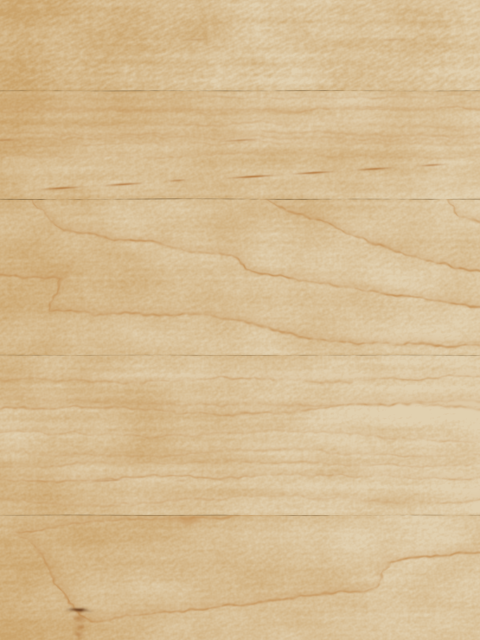
This texture is drawn by a WebGL 2 fragment shader. Its source:

```glsl
#version 300 es
precision highp float;
// Five pale maple boards stacked horizontally, with veins, flecks and a small knot.

uniform vec2 u_resolution;
out vec4 outColor;

const vec3 WOOD_DARK = vec3(0.815, 0.680, 0.478);
const vec3 WOOD_LIGHT = vec3(0.874, 0.797, 0.660);
const vec3 VEIN_COLOR = vec3(0.775, 0.575, 0.345);
const vec3 FLECK_COLOR = vec3(0.69, 0.44, 0.20);
const vec3 SEAM_COLOR = vec3(0.53, 0.43, 0.28);
const vec3 KNOT_COLOR = vec3(0.40, 0.23, 0.11);
const float SEAMS[4] = float[4](0.858, 0.689, 0.445, 0.195);
const float SEAM_STRENGTH[4] = float[4](0.65, 0.8, 0.45, 0.6);
const float BOARD_TONE[5] = float[5](0.58, 0.58, 0.62, 0.74, 0.54);
const float SEAM_WIDTH = 0.0006;
const float VEIN_WIDTH = 0.0021;
const float FLECK_WIDTH = 0.0019;
const vec3 NO_BEND = vec3(0.0, 0.0, 1.0);

float hash(vec2 p) {
    vec3 q = fract(p.xyx * 0.1031);
    q += dot(q, q.yzx + 33.33);
    return fract((q.x + q.y) * q.z);
}

float cornerSlope(vec2 cell, vec2 offset) {
    float angle = 6.2832 * hash(cell);
    return dot(vec2(cos(angle), sin(angle)), offset);
}

// Gradient noise, roughly -0.7 to 0.7
float noise(vec2 p) {
    vec2 i = floor(p), f = fract(p), e = vec2(1.0, 0.0);
    vec2 u = f * f * f * (f * (f * 6.0 - 15.0) + 10.0);
    return mix(mix(cornerSlope(i, f), cornerSlope(i + e, f - e), u.x),
               mix(cornerSlope(i + e.yx, f - e.yx), cornerSlope(i + 1.0, f - 1.0), u.x), u.y);
}

float glow(float d, float width) { return exp(-d * d / (width * width)); }

// A sloping line with two bends; each bend is (position, rise, half width)
float path(float x, float start, float slope, vec3 a, vec3 b) {
    return start + slope * x + a.y * smoothstep(a.x - a.z, a.x + a.z, x)
                             + b.y * smoothstep(b.x - b.z, b.x + b.z, x);
}

// Sharp line of uneven strength with a soft stain on its upper side
float vein(vec2 p, float start, float slope, vec3 a, vec3 b) {
    float e = 0.002;
    float y = path(p.x, start, slope, a, b);
    float rise = (path(p.x + e, start, slope, a, b) - path(p.x - e, start, slope, a, b)) / (2.0 * e);
    float d = (p.y - y) / sqrt(1.0 + rise * rise);
    float strength = 0.55 + 0.7 * noise(vec2(p.x * 13.0, start * 70.0)) + 0.5 * noise(p * 95.0);
    return max(strength, 0.12) * glow(d, VEIN_WIDTH) + 0.2 * glow(d - 0.003, d > 0.003 ? 0.009 : 0.004);
}

// Evenly spaced thin dashes of varied length
float fleckRow(vec2 p, vec2 start, vec2 spacing, int count) {
    float sum = 0.0;
    for (int i = 0; i < count; i++) {
        float r = hash(vec2(float(i) + 3.0, start.y * 91.0));
        vec2 d = p - start - spacing * float(i) - vec2(0.025 * (r - 0.5), 0.0);
        d.y -= 0.06 * d.x;
        sum += (0.5 + 0.5 * r) * glow(length(d / vec2(mix(0.008, 0.028, r), FLECK_WIDTH)), 1.0);
    }
    return min(sum, 1.0);
}

void main() {
    vec2 p = gl_FragCoord.xy / u_resolution.y;
    float pixel = 1.0 / u_resolution.y;

    // Board number from the top, and its broken seams
    int board = 0;
    float seam = 0.0, seamShade = 0.0;
    for (int i = 0; i < 4; i++) {
        float d = abs(p.y - SEAMS[i] - 0.0015 * noise(vec2(p.x * 5.0, float(i) * 7.3)));
        board += p.y < SEAMS[i] ? 1 : 0;
        float wear = 0.55 + noise(vec2(p.x * 14.0, float(i) * 5.7 + 0.4)) + 0.8 * noise(vec2(p.x * 75.0, float(i) + 0.3));
        seam += SEAM_STRENGTH[i] * clamp(wear, 0.12, 1.0) * (1.0 - smoothstep(SEAM_WIDTH - 0.5 * pixel, SEAM_WIDTH + 0.7 * pixel, d));
        seamShade += glow(d, 0.004);
    }
    vec2 g = p + float(board) * vec2(3.7, 5.3);

    // Broad tone, long grain and short slanted fibres
    float tone = BOARD_TONE[board] + 0.62 * (p.x / 0.75 - 0.5);
    tone += 0.55 * noise(g * vec2(4.0, 9.0)) + 0.38 * noise(g * vec2(14.0, 21.0));
    tone -= 0.35 * glow(length(p - vec2(0.0, 1.0)), 0.18) + 0.2 * glow(length(p), 0.2);
    float straight = board == 2 || board == 4 ? 0.14 : 0.38;
    tone += straight * noise(g * vec2(2.5, 75.0)) + 0.2 * noise(g * vec2(9.0, 190.0));
    vec2 slanted = mat2(0.91, -0.42, 0.42, 0.91) * g;
    tone += (board == 0 ? 0.5 : 0.28) * noise(slanted * vec2(75.0, 210.0));
    tone += 0.28 * noise(g * 160.0) + 0.2 * noise(g * 270.0) - 0.15 * seamShade;

    // Veins, made uneven by a warp
    vec2 w = p + 0.006 * vec2(noise(p * 42.0), noise(p * 19.0 + 8.0));
    w += 0.0035 * vec2(noise(p * 110.0 + 5.0), noise(p * vec2(65.0, 30.0)));
    float veins = 0.0;
    if (board == 2) {
        veins += vein(w, 0.705, -0.15, vec3(0.065, -0.05, 0.035), vec3(0.38, -0.022, 0.018));
        veins += vein(w, 0.844, -0.38, vec3(0.73, 0.025, 0.1), NO_BEND);
        veins += vein(w, 0.917, -0.30, vec3(0.703, -0.04, 0.012), NO_BEND);
        vec2 leaning = vec2(w.x - 0.62 * (w.y - 0.535), w.y);
        veins += vein(leaning, 0.569, -0.03, vec3(0.083, -0.053, 0.009), vec3(0.45, -0.033, 0.13));
    } else if (board == 1 || board == 3) {
        // Near-parallel growth lines, fainter in the narrow board
        float top = board == 1 ? 0.845 : 0.402, gap = board == 1 ? 0.0125 : 0.026;
        for (int i = 0; i < 8; i++) {
            float k = float(i), r = hash(vec2(k, 17.0));
            float y = top - gap * (k - 0.4 * (r - 0.5)) + 0.7 * gap * noise(vec2(p.x * 3.5, k * 2.7));
            veins += (board == 1 ? 0.32 : 0.3 + 0.35 * r) * vein(w, y, 0.02 * (r - 0.5), NO_BEND, NO_BEND);
        }
    } else if (board == 4) {
        veins += vein(w, 0.16, 0.11, vec3(0.085, -0.145, 0.06), vec3(0.597, 0.04, 0.013));
        veins += 0.7 * vein(w, 0.168, 0.04, vec3(0.08, 0.012, 0.04), NO_BEND);
        veins *= smoothstep(0.01, 0.04, p.x);
        veins += 0.7 * glow(length((w - vec2(0.295, 0.188)) / vec2(0.022, 0.005)), 1.0);
    }

    // Flecks in the upper boards, faint ones lower down
    float flecks = fleckRow(p, vec2(0.09, 0.706), vec2(0.098, 0.006), 7);
    flecks += 0.6 * fleckRow(p, vec2(0.012, 0.781), vec2(0.36, 0.0), 2);
    flecks += 0.4 * fleckRow(p, vec2(0.31, 0.938), vec2(0.31, 0.0), 2);
    flecks += 0.4 * fleckRow(p, vec2(0.16, 0.249), vec2(0.135, 0.0), 2);

    // Knot: a dark spot with a ragged barred tail
    vec2 k = w - vec2(0.124, 0.046);
    float tail = glow(k.x, 0.006) * (1.0 - smoothstep(-0.004, 0.004, k.y));
    float bars = tail * (0.65 + 0.35 * cos(k.y * 480.0));
    float knot = glow(length(k / vec2(0.012, 0.0028)), 1.0);

    vec3 color = mix(WOOD_DARK, WOOD_LIGHT, clamp(tone, -0.3, 1.15));
    color = mix(color, VEIN_COLOR, min(0.8 * veins, 0.85));
    color = mix(color, FLECK_COLOR, clamp(0.8 * flecks + 0.5 * bars, 0.0, 0.9));
    color = mix(color, KNOT_COLOR, 0.85 * knot);
    color = mix(color, SEAM_COLOR, min(seam, 1.0));
    outColor = vec4(color, 1.0);
}
```
